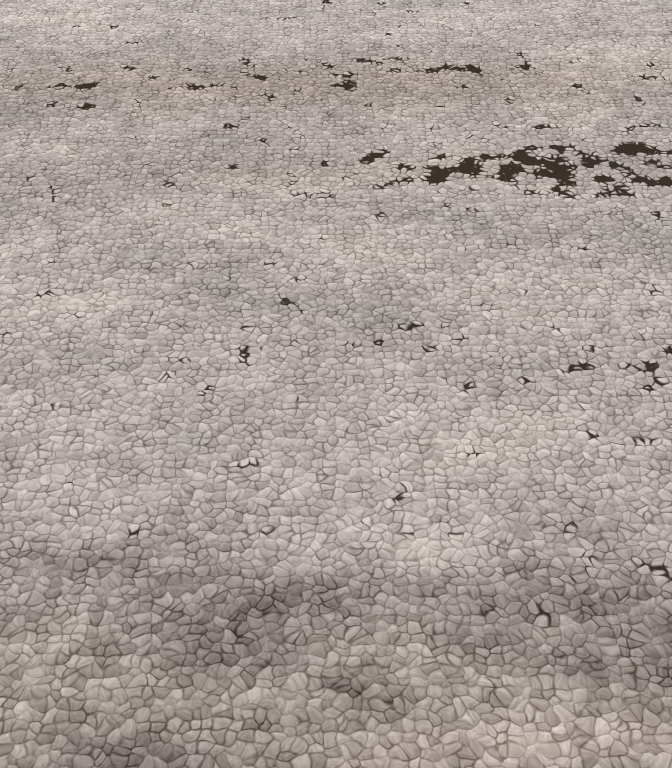
Write a WebGL 2 fragment shader that draws this texture.

```glsl
#version 300 es
precision highp float;
// A worn wool carpet seen at a slant: pixels are projected onto a ground plane,
// a jittered cell pattern forms the looped tufts, and stretched gradient noise
// lays out the faded patches, warm bands and bare dark gaps between tufts.

#define HORIZON 1.8         // height of the vanishing line, in canvas heights
#define TUFT_DENSITY 100.0  // tufts per unit of ground
#define GROUND_STRETCH 2.0  // foreshortening of the ground
#define TUFT_VARIATION 0.13 // tone spread from tuft to tuft
#define PATCH_CONTRAST 0.17 // tone spread of the faded patches
#define CREVICE_DEPTH 0.23  // darkness of the seams between tufts
#define DOME_LIGHT 0.10     // light from above on each tuft
#define FIBRE_CONTRAST 0.11 // fine yarn grain
#define NEAR_TONE 0.605
#define FAR_TONE 0.735
#define BARE_COLOUR vec3(0.19, 0.16, 0.13)

uniform vec2 u_resolution;
out vec4 fragColor;

vec2 hash2(vec2 p) {
  vec3 q = fract(p.xyx * vec3(0.1031, 0.1030, 0.0973));
  q += dot(q, q.yzx + 33.33);
  return fract((q.xx + q.yz) * q.zy);
}

float gradientDot(vec2 cell, vec2 offset) {
  float angle = 6.2832 * hash2(cell).x;
  return dot(vec2(cos(angle), sin(angle)), offset);
}

float gradientNoise(vec2 p) {
  vec2 i = floor(p), f = p - i;
  vec2 w = f * f * f * (f * (f * 6.0 - 15.0) + 10.0);
  vec2 e = vec2(1.0, 0.0);
  float low = mix(gradientDot(i, f), gradientDot(i + e, f - e), w.x);
  float high = mix(gradientDot(i + e.yx, f - e.yx), gradientDot(i + 1.0, f - 1.0), w.x);
  return mix(low, high, w.y);
}

float fbm(vec2 p) {
  float sum = 0.0, gain = 1.0;
  for (int i = 0; i < 4; i++) {
    sum += gain * gradientNoise(p);
    p = p * 2.03 + 17.3;
    gain *= 0.55;
  }
  return sum;
}

// Soft elliptical region
float region(vec2 p, vec2 centre, vec2 radius) {
  vec2 q = (p - centre) / radius;
  return exp(-dot(q, q));
}

// Nearest tuft: xy offset from its centre, z seam distance, w random tone
vec4 tuft(vec2 p) {
  vec2 base = floor(p), nearest = vec2(0.0);
  float first = 9.0, second = 9.0, tone = 0.0;
  for (int y = -1; y <= 1; y++)
    for (int x = -1; x <= 1; x++) {
      vec2 cell = base + vec2(x, y), jitter = hash2(cell);
      vec2 offset = p - cell - 0.1 - 0.8 * jitter;
      float d = length(offset);
      if (d < first) {
        second = first;
        first = d;
        nearest = offset;
        tone = hash2(cell + 71.7).y;
      } else second = min(second, d);
    }
  return vec4(nearest, second - first, tone);
}

vec3 carpet(vec2 p, float aspect) {
  vec2 uv = vec2(p.x / aspect, p.y);
  float nearness = HORIZON - p.y;
  vec2 ground = vec2(p.x - 0.5 * aspect, GROUND_STRETCH) / nearness * TUFT_DENSITY;
  vec2 wobble = vec2(gradientNoise(ground * 0.7), gradientNoise(ground * 0.7 + 41.0));
  vec4 t = tuft(ground + 0.55 * wobble);

  // Broad fading and bands
  float patches = fbm(ground * vec2(0.035, 0.075));
  float clumps = gradientNoise(ground * vec2(0.27, 0.34) + 9.0);
  float warmBand = region(uv, vec2(0.42, 0.89), vec2(0.65, 0.035))
                 + 0.6 * region(uv, vec2(0.3, 0.775), vec2(0.35, 0.02));
  float front = 1.0 - smoothstep(0.08, 0.38, uv.y + 0.12 * patches);
  float tone = mix(FAR_TONE, NEAR_TONE, front) + 0.05 * smoothstep(0.88, 1.0, uv.y);
  tone += PATCH_CONTRAST * patches * mix(0.5, 1.0, front) - 0.05 * warmBand;
  tone += 0.06 * clumps;

  // Rounded, unevenly lit tufts with seams and yarn grain
  tone += TUFT_VARIATION * (t.w - 0.5) * mix(0.8, 1.1, front);
  tone += DOME_LIGHT * (t.y - 0.3 * t.x);
  float seamDepth = CREVICE_DEPTH * (0.65 + 1.1 * gradientNoise(ground * 0.45 + 5.0));
  tone -= seamDepth * (1.0 - smoothstep(0.0, 0.26, t.z));
  tone += FIBRE_CONTRAST * gradientNoise(ground * vec2(3.1, 2.6) + 3.0 * wobble);

  // Warm and cool wool
  float warmth = clamp(0.8 * warmBand + 0.4 * front + 0.8 * patches - 0.25, -0.6, 1.0);
  vec3 wool = vec3(tone, tone - 0.04, tone - 0.061) + warmth * vec3(0.008, -0.003, -0.022);

  // Bare backing, gathered along a few worn strips
  float wear = 0.09 + 0.16 * warmBand + 0.14 * fbm(uv * vec2(3.0, 14.0) + 2.0);
  wear += 0.48 * region(uv, vec2(0.88, 0.785), vec2(0.3, 0.035));
  wear += 0.24 * region(uv, vec2(0.57, 0.91), vec2(0.14, 0.014));
  wear += 0.24 * region(uv, vec2(0.95, 0.53), vec2(0.12, 0.03));
  wear += 0.22 * region(uv, vec2(0.94, 0.26), vec2(0.13, 0.06));
  wear += 0.12 * region(uv, vec2(0.4, 0.55), vec2(0.5, 0.04)) - 0.12 * front;
  float bare = wear + 0.62 * clumps + 0.24 * (t.w - 0.5) - 0.22 * t.z - 0.38;
  return mix(wool, BARE_COLOUR, 0.93 * smoothstep(-0.02, 0.09, bare));
}

void main() {
  // Four samples per pixel smooth the small far tufts
  vec3 sum = vec3(0.0);
  for (int i = 0; i < 4; i++) {
    vec2 shift = vec2(i & 1, i >> 1) * 0.5 - 0.25;
    sum += carpet((gl_FragCoord.xy + shift) / u_resolution.y, u_resolution.x / u_resolution.y);
  }
  fragColor = vec4(clamp(sum * 0.25, 0.0, 1.0), 1.0);
}
```
